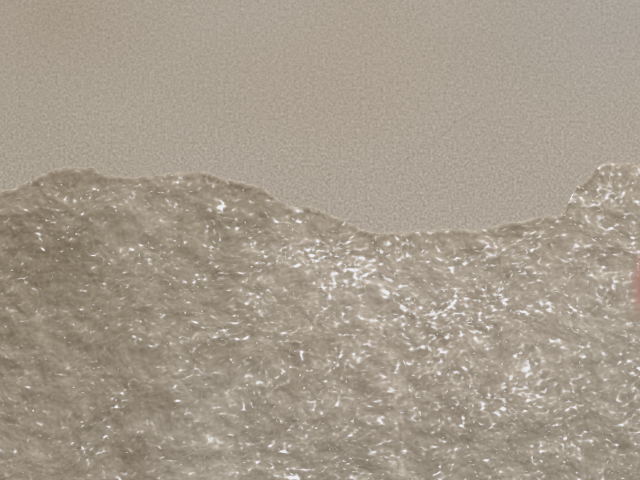
Give the GLSL for this texture, as a WebGL 1 fragment shader.

```glsl
precision highp float;
// Sunlit sand above a shallow sheet of seawater with a scalloped front.
// The front is a sum of smooth steps; the ripples are layered gradient
// noise, lit by their slope and scattered with clustered sun glints.
uniform vec2 u_resolution;

vec2 hashGradient(vec2 cell) {
  vec3 q = fract(cell.xyx * vec3(0.1031, 0.1030, 0.0973));
  q += dot(q, q.yzx + 33.33);
  return fract((q.xx + q.yz) * q.zy) * 2.0 - 1.0;
}

float gradientNoise(vec2 p) {
  vec2 i = floor(p), f = fract(p);
  vec2 u = f * f * f * (f * (f * 6.0 - 15.0) + 10.0);
  float a = dot(hashGradient(i), f);
  float b = dot(hashGradient(i + vec2(1, 0)), f - vec2(1, 0));
  float c = dot(hashGradient(i + vec2(0, 1)), f - vec2(0, 1));
  float d = dot(hashGradient(i + 1.0), f - 1.0);
  return mix(mix(a, b, u.x), mix(c, d, u.x), u.y);
}

float fbm(vec2 p) {
  float sum = 0.0, amp = 0.5;
  for (int i = 0; i < 4; i++) {
    sum += amp * gradientNoise(p);
    p = mat2(1.6, 1.2, -1.2, 1.6) * p + 17.3;
    amp *= 0.5;
  }
  return sum;
}

// Soft round patch.
float spot(vec2 p, vec2 center, vec2 radius) {
  vec2 d = (p - center) / radius;
  return exp(-dot(d, d));
}

// Height of the water front at x.
float shoreline(float x) {
  float y = 0.598 + 0.053 * smoothstep(-0.02, 0.155, x);
  y -= 0.021 * smoothstep(0.18, 0.24, x);
  y += 0.010 * smoothstep(0.30, 0.38, x);
  y -= 0.024 * smoothstep(0.41, 0.52, x);
  y -= 0.046 * smoothstep(0.52, 0.61, x);
  y -= 0.056 * smoothstep(0.62, 0.80, x);
  y += 0.006 * smoothstep(0.81, 0.90, x) + 0.029 * smoothstep(0.96, 1.17, x);
  y += 0.058 * smoothstep(1.165, 1.205, x);
  y += 0.052 * smoothstep(1.19, 1.27, x);
  return y + 0.005 * gradientNoise(vec2(x * 30.0, 3.7))
           + 0.004 * gradientNoise(vec2(x * 75.0, 8.2));
}

vec3 sandColor(vec2 p) {
  vec3 col = mix(vec3(0.664, 0.624, 0.568), vec3(0.678, 0.640, 0.590), smoothstep(0.0, 0.6, p.x));
  col += 0.025 * fbm(p * vec2(3.0, 5.0) + 4.0) * vec3(0.8, 1.0, 1.2);
  // Damp warm patches and a cooler upper right.
  col -= vec3(0.006, 0.012, 0.018) * spot(p, vec2(0.72, 0.82), vec2(0.25, 0.20));
  col -= vec3(0.015, 0.020, 0.025) * spot(p, vec2(0.13, 0.95), vec2(0.17, 0.09));
  col += vec3(-0.008, 0.0, 0.010) * smoothstep(0.85, 1.25, p.x) * smoothstep(0.7, 0.95, p.y);
  // Faint old tide line running up to the right.
  float tide = p.y - 0.63 - 0.72 * (p.x - 0.80) - 0.05 * fbm(p * 12.0);
  col -= 0.03 * exp(-pow(tide / 0.0025, 2.0)) * smoothstep(0.80, 0.86, p.x) * (1.0 - smoothstep(0.98, 1.06, p.x));
  // Grains, coarser near the water.
  float coarse = 1.0 - smoothstep(0.5, 0.95, p.y);
  col += (0.07 + 0.04 * coarse) * gradientNoise(p * 183.0);
  return col + 0.03 * gradientNoise(p * vec2(90.0, 120.0) + 9.0);
}

vec3 waterColor(vec2 p, float depth) {
  vec2 warp = vec2(fbm(p * 5.0), fbm(p * 5.0 + 40.0));
  vec2 q = p + 0.04 * warp;
  vec2 stretch = vec2(15.0, 19.0);
  float height = fbm(q * stretch);
  float slope = fbm((q + vec2(0.003, 0.006)) * stretch) - height;
  float swell = fbm(q * vec2(5.0, 6.0) + 11.0);
  float ripple = gradientNoise(q * vec2(38.0, 50.0) + 2.0 * warp);

  // Brown on the left, paler to the right, greyer when deep.
  vec3 col = mix(vec3(0.565, 0.517, 0.445), vec3(0.632, 0.588, 0.528),
                 smoothstep(0.05, 0.85, p.x + 0.2 * swell));
  col = mix(col, vec3(0.590, 0.552, 0.500), 0.55 * smoothstep(0.22, 0.55, depth));
  col = mix(col, vec3(0.610, 0.552, 0.480), 0.5 * exp(-depth * 22.0));
  col += 0.08 * swell + 0.09 * height + 0.50 * slope + 0.06 * ripple;
  col += 0.06 * gradientNoise(q * vec2(120.0, 150.0) + 71.0);

  // Pale veils drifting down from the front, and darker hollows.
  float veil = exp(-pow((p.x - 0.25 - 0.35 * (0.62 - p.y) + 0.1 * warp.x) / 0.045, 2.0));
  veil += exp(-pow((p.x - 0.60 + 0.30 * (0.55 - p.y) + 0.1 * warp.y) / 0.06, 2.0));
  veil += spot(p, vec2(0.82, 0.42), vec2(0.22, 0.07)) + spot(p, vec2(1.22, 0.30), vec2(0.16, 0.12));
  col += vec3(0.024, 0.026, 0.028) * veil;
  float hollow = spot(q, vec2(0.24, 0.15), vec2(0.05, 0.03)) + spot(q, vec2(0.52, 0.11), vec2(0.05, 0.05))
               + spot(q, vec2(0.95, 0.11), vec2(0.06, 0.04)) + spot(q, vec2(0.08, 0.45), vec2(0.15, 0.10));
  col -= 0.03 * hollow;

  // Milky seam where two sheets meet.
  float seam = p.x - 0.845 + 0.7 * pow(p.y - 0.13, 2.0) - 0.10 * warp.x;
  float seamMask = exp(-pow(seam / 0.022, 2.0)) * (1.0 - smoothstep(0.38, 0.48, p.y));
  col += seamMask * (0.03 + 0.14 * gradientNoise(q * vec2(100.0, 45.0)));

  // Glints gather in patches, most thickly right of the middle.
  float density = mix(-0.03, 0.09, smoothstep(0.2, 0.75, p.x));
  density += 0.05 * exp(-pow((depth - 0.12) / 0.14, 2.0));
  density += 0.16 * (spot(p, vec2(0.19, 0.08), vec2(0.05, 0.06)) + spot(p, vec2(0.36, 0.29), vec2(0.09, 0.05))
           + spot(p, vec2(0.70, 0.45), vec2(0.09, 0.05)) + spot(p, vec2(0.95, 0.34), vec2(0.11, 0.06))
           + spot(p, vec2(1.10, 0.19), vec2(0.15, 0.04)) + spot(p, vec2(1.26, 0.61), vec2(0.08, 0.04)));
  density -= 0.06 * spot(p, vec2(0.05, 0.15), vec2(0.20, 0.20));
  float cluster = 0.40 * gradientNoise(q * vec2(14.0, 18.0) + 23.0) + 0.20 * gradientNoise(q * vec2(30.0, 36.0) + 61.0);
  float facet = gradientNoise(q * vec2(66.0, 98.0) + 2.0 * warp);
  float sparkle = gradientNoise(q * vec2(115.0, 150.0) + 5.0);
  float shine = facet + 0.55 * sparkle + cluster + 0.8 * slope + density;
  col += vec3(0.085, 0.088, 0.095) * smoothstep(0.10, 0.50, shine);
  col = mix(col, vec3(0.92, 0.92, 0.94), smoothstep(0.38, 0.76, shine));
  float speck = gradientNoise(q * vec2(105.0, 125.0) + 47.0) + 0.4 * cluster + 0.6 * density;
  return mix(col, vec3(0.86, 0.85, 0.85), 0.85 * smoothstep(0.34, 0.60, speck));
}

void main() {
  vec2 p = gl_FragCoord.xy / u_resolution.y;
  p.x *= 1.3333 * u_resolution.y / u_resolution.x;
  float above = p.y - shoreline(p.x);
  float edge = max(0.0015, 0.8 / u_resolution.y);
  vec3 col = mix(waterColor(p, max(-above, 0.0)), sandColor(p), smoothstep(-edge, edge, above));
  // Broken foam lip with a thin shadow under it.
  float lip = 0.7 + 1.2 * gradientNoise(p * 60.0);
  col += 0.09 * lip * exp(-pow((above + 0.001) / 0.0035, 2.0)) - 0.03 * exp(-pow((above + 0.010) / 0.005, 2.0));
  // Soft pink blur at the right border.
  float blur = length((p - vec2(1.345, 0.405)) * vec2(1.0, 0.42));
  col = mix(col, vec3(0.66, 0.48, 0.44), 0.75 * (1.0 - smoothstep(0.010, 0.040, blur)));
  gl_FragColor = vec4(clamp(col, 0.0, 1.0), 1.0);
}
```
